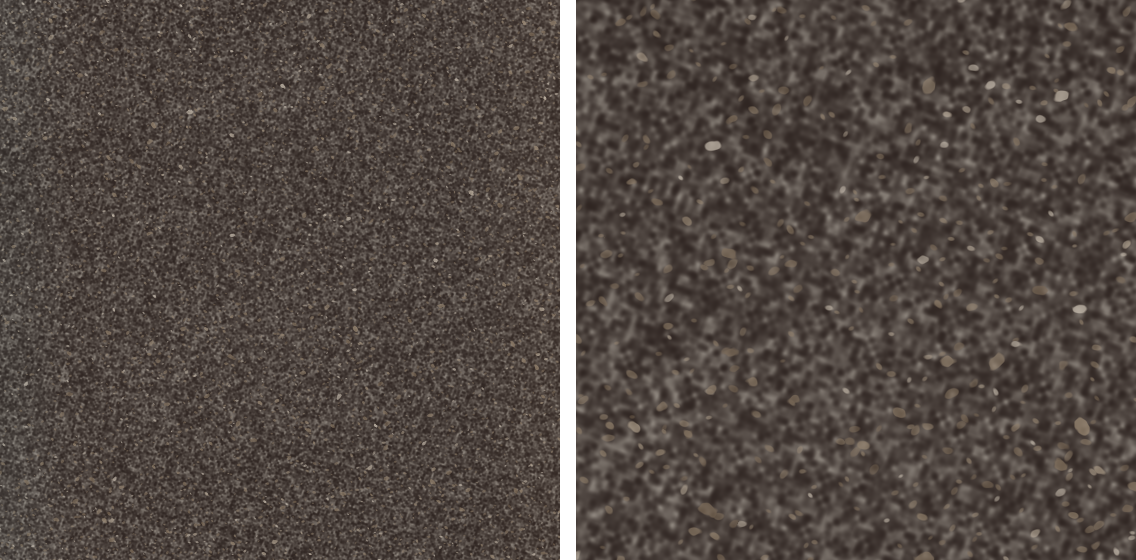
Left: the whole. Right: its middle third, enlarged.
This texture is drawn by a WebGL 2 fragment shader. Its source:

```glsl
#version 300 es
precision highp float;
// Dark brown speckled stone: two rotated octaves of fine value noise form the
// grainy ground, and two layers of jittered cells scatter tan and pale flecks
// over it. Slow noise varies the fleck density and the overall tone.

uniform vec2 u_resolution;
out vec4 fragColor;

vec3 hash3(vec2 cell) {
    vec3 h = fract(cell.xyx * vec3(0.1031, 0.1030, 0.0973));
    h += dot(h, h.yxz + 33.33);
    return fract((h.xxy + h.yzz) * h.zyx);
}

float valueNoise(vec2 p) {
    vec2 cell = floor(p);
    vec2 f = fract(p);
    f = f * f * (3.0 - 2.0 * f);
    float low = mix(hash3(cell).x, hash3(cell + vec2(1.0, 0.0)).x, f.x);
    float high = mix(hash3(cell + vec2(0.0, 1.0)).x, hash3(cell + 1.0).x, f.x);
    return mix(low, high, f.y);
}

mat2 rotation(float angle) {
    float c = cos(angle), s = sin(angle);
    return mat2(c, s, -s, c);
}

// Flecks in a jittered grid: rgb is the colour, a the coverage.
vec4 flecks(vec2 uv, float count, float share, vec2 radii, float seed) {
    vec2 home = floor(uv * count);
    float blur = max(0.0007, 0.7 / u_resolution.y);
    float wobble = 0.75 + 0.5 * valueNoise(uv * 330.0 + seed);
    vec4 result = vec4(0.0);
    for (int y = -1; y <= 1; y++) {
        for (int x = -1; x <= 1; x++) {
            vec2 cell = home + vec2(x, y);
            vec3 place = hash3(cell + seed);
            vec3 look = hash3(cell + seed + 171.0);
            if (place.z > share) continue;

            // Irregular ellipse, lying roughly level
            vec2 d = rotation((look.x - 0.5) * 2.2) * (uv - (cell + place.xy) / count);
            float radius = mix(radii.x, radii.y, look.y * look.y);
            float dist = length(d * vec2(0.8, 1.25)) - radius * wobble;
            float cover = 1.0 - smoothstep(-blur, blur, dist);

            // Mostly tan, a few pale
            vec3 tint = mix(vec3(0.43, 0.37, 0.31), vec3(0.55, 0.49, 0.42), look.z);
            tint = mix(tint, vec3(0.70, 0.66, 0.61), smoothstep(0.78, 0.98, look.z));
            cover *= 0.75 + 0.25 * look.x;
            if (cover > result.a) result = vec4(tint, cover);
        }
    }
    return result;
}

void main() {
    vec2 uv = gl_FragCoord.xy / u_resolution.y;
    vec2 frame = gl_FragCoord.xy / u_resolution;

    // Fine grain, skewed towards the light side
    float grain = 0.55 * valueNoise(rotation(0.35) * uv * 285.0 + 700.0)
                + 0.45 * valueNoise(rotation(-0.5) * uv * 205.0 + 400.0) - 0.5;
    float tone = 0.40 * grain + 0.35 * grain * grain;

    // Broad, faint unevenness
    float drift = valueNoise(uv * vec2(4.0, 6.0) + 20.0) - 0.5;
    vec3 color = vec3(0.292, 0.256, 0.237) + tone * vec3(0.98, 1.0, 0.95);
    color += 0.018 * drift;

    // Flecks, denser near the top and bottom
    float edge = smoothstep(0.25, 0.5, abs(frame.y - 0.5));
    float density = 0.85 + 0.5 * edge + 0.6 * drift;
    vec4 small = flecks(uv, 112.0, 0.26 * density, vec2(0.0012, 0.0027), 53.0);
    vec4 large = flecks(uv, 64.0, 0.12 * density, vec2(0.0021, 0.0046), 317.0);
    color = mix(color, small.rgb + 0.15 * grain, small.a * 0.85);
    color = mix(color, large.rgb + 0.12 * grain, large.a);

    // Cool sheen on the left, slight warm lift on the right
    color += vec3(0.012, 0.024, 0.026) * (1.0 - smoothstep(0.0, 0.16, frame.x));
    color += vec3(0.016, 0.012, 0.008) * smoothstep(0.8, 1.0, frame.x);

    fragColor = vec4(clamp(color, 0.0, 1.0), 1.0);
}
```
